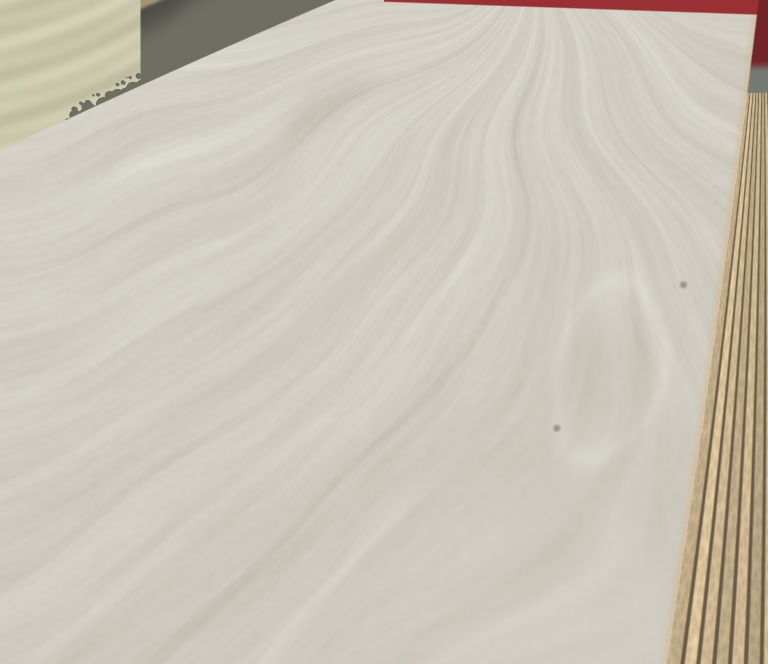
Reproduce this texture procedurally as a Shadertoy shader.

```glsl
const vec3 PALE = vec3(0.855, 0.848, 0.810);
const vec3 PINK = vec3(0.772, 0.742, 0.695);
const vec3 TAN = vec3(0.76, 0.68, 0.54);
const vec3 GAP = vec3(0.40, 0.35, 0.27);
const vec3 FLOOR_GREY = vec3(0.43, 0.43, 0.39);
const vec3 FLOOR_DARK = vec3(0.31, 0.31, 0.28);
const vec3 VENEER = vec3(0.79, 0.78, 0.67);
const vec3 RED = vec3(0.60, 0.19, 0.20);
const vec2 HUB = vec2(0.70, 1.10);   // where the grain converges
const float GRAIN_BEND = 0.42;
const float STACK_SHEETS = 8.0;
const float STACK_TOP = 0.86;

vec2 hash2(vec2 p) {
    vec3 q = fract(p.xyx * vec3(0.1031, 0.1030, 0.0973));
    q += dot(q, q.yzx + 33.33);
    return fract((q.xx + q.yz) * q.zy);
}

// Distance to the nearest scattered point
float cellular(vec2 p) {
    vec2 cell = floor(p), f = fract(p);
    float nearest = 2.0;
    for (int y = -1; y <= 1; y++)
        for (int x = -1; x <= 1; x++) {
            vec2 o = vec2(x, y);
            vec2 d = o + hash2(cell + o) - f;
            nearest = min(nearest, dot(d, d));
        }
    return sqrt(nearest);
}

vec2 swirl(vec2 p) {
    float amp = mix(0.012, 0.032, smoothstep(0.4, 0.95, p.y));
    p += amp * sin(p.yx * vec2(9.0, 7.0) + vec2(0.6, 2.1));
    return p + 0.4 * amp * sin(p.yx * vec2(23.0, 19.0) + vec2(1.7, 0.3));
}

// Rotated elliptical radius, 1 on the rim
float pocket(vec2 p, vec2 centre, vec2 size, float angle) {
    float c = cos(angle), s = sin(angle);
    vec2 d = p - centre;
    return length(vec2(c * d.x + s * d.y, c * d.y - s * d.x) / size);
}

vec3 boardColour(vec2 uv, float aspect) {
    vec2 p = vec2(uv.x * aspect, uv.y);
    vec2 w = swirl(p);
    vec2 d = HUB * vec2(aspect, 1.0) - w;
    float r = length(d), a = atan(d.x, d.y);
    float flow = a - GRAIN_BEND * r * smoothstep(-0.4, 0.3, a);

    // Broad bands, then fibres stretched along the flow
    float bands = sin(flow * 21.0 + 1.6 * sin(r * 4.0 + flow * 5.0))
                + 0.7 * sin(flow * 47.0 + 1.3 * sin(r * 6.0) + 1.0)
                + 0.4 * sin(flow * 93.0 + 2.0 * sin(r * 5.0 + 2.0));
    float streak = cellular(vec2(flow * 34.0, r * 3.5)) - 0.47;
    float fibre = cellular(vec2(flow * 95.0, r * 10.0) + 17.0) - 0.47;
    float mottle = cellular(w * 65.0) - 0.47;

    float tone = 0.55 + 0.10 * bands + 0.26 * streak + 0.20 * fibre + 0.10 * mottle;
    tone += 0.30 * (uv.y - 0.45) - 0.16 * (uv.x - 0.45);

    // Rosy heartwood pockets with pale rims
    float upper = pocket(w, vec2(0.455 * aspect, 0.82), vec2(0.10, 0.045), 0.6);
    float lower = pocket(w, vec2(0.785 * aspect, 0.45), vec2(0.065, 0.115), -0.25);
    tone -= 0.32 * (1.0 - smoothstep(0.3, 1.1, upper));
    tone -= 0.20 * (1.0 - smoothstep(0.4, 1.0, lower));
    tone += 0.28 * exp(-40.0 * pow(lower - 1.2, 2.0));

    // Thin pale and dark seams
    float seam = sin(flow * 29.0 + 0.8 * sin(r * 5.0));
    tone += 0.18 * smoothstep(0.90, 1.0, seam) - 0.20 * smoothstep(0.94, 1.0, -seam);
    vec3 col = mix(PINK, PALE, clamp(tone, -0.25, 1.15));

    // Pin knots
    float knot = min(length(p - vec2(0.725 * aspect, 0.355)),
                     length(p - vec2(0.890 * aspect, 0.571)));
    return mix(col, vec3(0.56, 0.52, 0.48), 0.8 * (1.0 - smoothstep(0.002, 0.008, knot)));
}

// Sheets fanning out beside the board
vec3 stackColour(vec2 uv, float edge, float px) {
    float width = mix(0.165, 0.030, clamp(uv.y / STACK_TOP, 0.0, 1.0));
    float s = (uv.x - edge) / width * STACK_SHEETS;
    float blur = 1.5 * px * STACK_SHEETS / width;
    float seam = abs(fract(s) - 0.5);
    vec3 sheet = TAN * (0.88 + 0.28 * hash2(vec2(floor(s), 3.0)).x);
    sheet *= 0.95 + 0.15 * cellular(vec2(s * 3.0, uv.y * 60.0));
    float gap = smoothstep(0.34 - 0.5 * blur, 0.40 + 0.5 * blur, seam);
    vec3 col = mix(sheet, GAP, gap * smoothstep(0.3, 0.8, s));
    vec3 behind = mix(vec3(0.46, 0.48, 0.46), RED * 0.75, smoothstep(0.89, 0.91, uv.y));
    return mix(col, behind, smoothstep(STACK_TOP - px, STACK_TOP + px, uv.y));
}

// Floor and loose veneer behind the far edge
vec3 cornerColour(vec2 uv, float px) {
    float slope = uv.y - 0.5 * uv.x;
    vec3 col = mix(FLOOR_GREY, FLOOR_DARK, smoothstep(0.84, 0.90, slope + 0.01 * sin(uv.x * 40.0)));
    col = mix(col, TAN * 0.85, smoothstep(0.890, 0.900, slope) * (1.0 - smoothstep(0.22, 0.25, uv.x)));
    float jag = 0.025 * (cellular(uv * 90.0) - 0.5);
    float inside = min(0.183 - uv.x, max(uv.y - 0.826 - 0.6 * (uv.x - 0.085) + jag, 0.085 - uv.x));
    float lines = sin(slope * 190.0 + 3.0 * sin(uv.x * 14.0)) + sin(slope * 83.0 + 5.0 * uv.x);
    return mix(col, VENEER + 0.022 * lines, smoothstep(-px, px, inside));
}

void mainImage(out vec4 fragColor, in vec2 fragCoord) {
    vec2 uv = fragCoord / iResolution.xy;
    float aspect = iResolution.x / iResolution.y, px = 1.0 / iResolution.y;
    float rightEdge = 0.868 + 0.120 * uv.y + 0.015 * uv.y * (1.0 - uv.y);
    float farEdge = 0.773 + 0.52 * uv.x + 0.06 * uv.x * (0.436 - uv.x);
    float topEdge = 1.0 - 0.040 * (uv.x - 0.436);

    vec3 col = boardColour(uv, aspect);
    col = mix(col, TAN * 1.08, 0.6 * smoothstep(rightEdge - 0.012, rightEdge, uv.x));
    col = mix(col, RED, smoothstep(-px, px, uv.y - topEdge) * step(0.5, uv.x));
    col = mix(col, cornerColour(uv, px), smoothstep(-px, px, uv.y - farEdge));
    col = mix(col, stackColour(uv, rightEdge, px), smoothstep(-px, px, uv.x - rightEdge));
    fragColor = vec4(col, 1.0);
}
```
